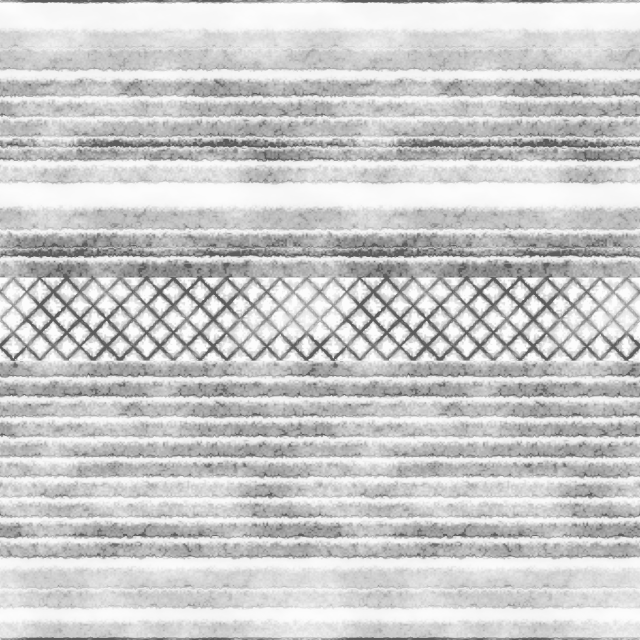
A Shadertoy shader for this texture map:

```glsl
// Worn grey trim sheet: horizontal mouldings, a crossed lattice strip and fine ribs.
// A height profile of soft bands gives the shading; tiling value noise, repeated
// twice each way, frays the edges and mottles the grime.

float hash(vec2 p) {
    vec3 q = fract(vec3(p.xyx) * 0.1031);
    q += dot(q, q.yzx + 33.33);
    return fract((q.x + q.y) * q.z);
}

// Value noise on the unit square that wraps after the given number of cells.
float tileNoise(vec2 uv, vec2 cells) {
    vec2 p = uv * cells;
    vec2 i = floor(p), f = fract(p);
    f = f * f * (3.0 - 2.0 * f);
    vec2 a = mod(i, cells), b = mod(i + 1.0, cells);
    return mix(mix(hash(a), hash(vec2(b.x, a.y)), f.x),
               mix(hash(vec2(a.x, b.y)), hash(b), f.x), f.y);
}

float clouds(vec2 uv) {
    float sum = 0.0, weight = 0.5;
    vec2 cells = vec2(6.0, 9.0);
    for (int i = 0; i < 5; i++) {
        sum += weight * tileNoise(uv, cells);
        cells *= 2.0;
        weight *= 0.55;
    }
    return smoothstep(0.3, 0.82, sum);
}

// Grime on one moulding: soft above, tighter below, with a dark lower crease.
float moulding(float y, float top, float bottom, float depth, float crease) {
    float body = smoothstep(top - 0.007, top + 0.004, y)
               * (1.0 - smoothstep(bottom - 0.001, bottom + 0.004, y));
    float halo = smoothstep(top - 0.014, top, y)
               * (1.0 - smoothstep(bottom, bottom + 0.014, y));
    float line = (y - bottom) / 0.0018;
    return depth * (0.88 * body + 0.12 * halo) + crease * exp(-line * line);
}

// Grime along two sets of diagonal bars, 24 crossings wide and 3 cells high.
float lattice(vec2 p, float fray) {
    vec2 q = vec2(p.x * 24.0 - 0.5, (p.y - 0.5625) * 23.5);
    vec2 d = abs(fract(vec2(q.x + q.y, q.x - q.y) + 0.5) - 0.5);
    vec2 bar = 1.0 - smoothstep(0.02, 0.14, d + fray * 0.07);
    vec2 halo = 1.0 - smoothstep(0.06, 0.36, d + fray * 0.26);
    return 0.34 * max(bar.x, bar.y) + 0.08 * bar.x * bar.y
         + 0.19 * max(halo.x, halo.y);
}

void mainImage(out vec4 fragColor, in vec2 fragCoord) {
    vec2 uv = fragCoord / iResolution.xy;
    vec2 p = vec2(uv.x, 1.0 - uv.y);
    vec2 tile = fract(p * 2.0);

    // Noise layers: broad stains, ragged flakes and fine grit.
    float stain = clouds(tile);
    float flake = tileNoise(tile, vec2(64.0));
    float grit = tileNoise(tile, vec2(170.0));
    float fray = flake * 0.9 + grit * 1.1 - 1.0;
    float y = p.y + fray * 0.0035;

    // Irregular mouldings: top, bottom, depth of grime.
    const vec3 bands[15] = vec3[15](
        vec3(0.050, 0.074, 0.10), vec3(0.078, 0.108, 0.15),
        vec3(0.128, 0.149, 0.27), vec3(0.161, 0.181, 0.23),
        vec3(0.191, 0.212, 0.24), vec3(0.221, 0.228, 0.43),
        vec3(0.235, 0.249, 0.34), vec3(0.263, 0.284, 0.20),
        vec3(0.328, 0.357, 0.17), vec3(0.368, 0.386, 0.32),
        vec3(0.391, 0.399, 0.45), vec3(0.411, 0.435, 0.33),
        vec3(0.891, 0.918, 0.12), vec3(0.925, 0.948, 0.14),
        vec3(0.974, 1.010, 0.14));
    float grime = 0.0;
    for (int i = 0; i < 15; i++) {
        vec3 b = bands[i];
        grime = max(grime, moulding(y, b.x, b.y, b.z, b.z * 0.45));
    }

    // Ten even ribs below the lattice.
    for (int i = 0; i < 10; i++) {
        float bottom = 0.587 + float(i) * 0.0314;
        grime = max(grime, moulding(y, bottom - 0.0185, bottom, 0.26, 0.13));
    }

    // Lattice strip, then the dark seam at the top and bottom borders.
    float strip = smoothstep(0.432, 0.435, p.y) * (1.0 - smoothstep(0.562, 0.565, p.y));
    grime = mix(grime, lattice(p, fray), strip);
    float seam = min(p.y, 1.0 - p.y) + fray * 0.002;
    grime = max(grime, 0.52 * (1.0 - smoothstep(0.002, 0.006, seam)));

    // Mottle the grime, add pits where it gathers, leave bare metal pale.
    float pits = smoothstep(0.62, 0.85, flake * 0.6 + grit * 0.4);
    float shade = grime * (0.62 + 0.72 * stain + 0.38 * fray);
    shade += 0.14 * pits * stain * smoothstep(0.06, 0.25, grime);
    shade += 0.025 * stain * (1.0 - strip);
    fragColor = vec4(vec3(clamp(0.99 - shade, 0.36, 1.0)), 1.0);
}
```
